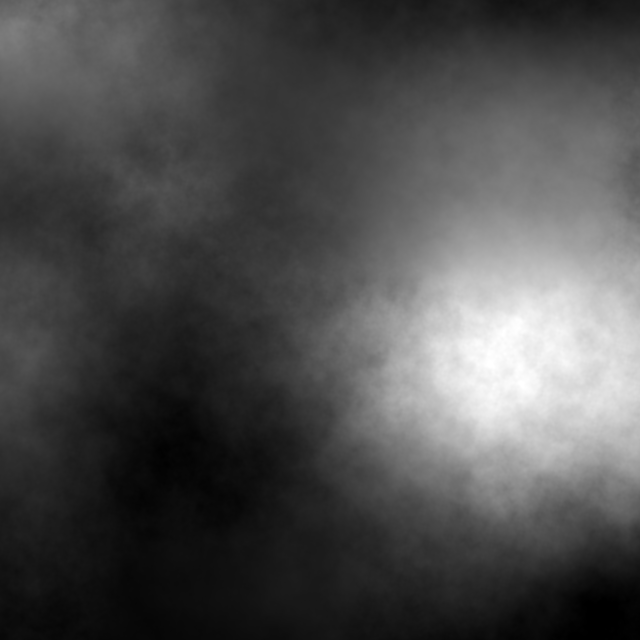
Reproduce this background procedurally as a WebGL 2 fragment shader.

```glsl
#version 300 es
precision highp float;
// Soft grey clouds: a bright glow at the right, dim haze at the left, fine misty grain.

#define GRAIN_SCALE 14.0
#define GRAIN_AMOUNT 0.30
#define GRAIN_OCTAVES 5
#define GRAIN_GAIN 0.68
#define PATCH_SCALE 5.0
#define SHADE_LOW 0.02
#define SHADE_HIGH 0.15

uniform vec2 u_resolution;
out vec4 fragColor;

float hash(vec2 p) {
    return fract(sin(dot(p, vec2(127.1, 311.7))) * 43758.5453);
}

float valueNoise(vec2 p) {
    vec2 cell = floor(p);
    vec2 f = fract(p);
    f = f * f * (3.0 - 2.0 * f);
    float bottom = mix(hash(cell), hash(cell + vec2(1.0, 0.0)), f.x);
    float top = mix(hash(cell + vec2(0.0, 1.0)), hash(cell + vec2(1.0)), f.x);
    return mix(bottom, top, f.y);
}

// Fractal noise, normalised to 0..1
float fbm(vec2 p) {
    float sum = 0.0;
    float total = 0.0;
    float weight = 1.0;
    for (int i = 0; i < GRAIN_OCTAVES; i++) {
        sum += weight * valueNoise(p);
        total += weight;
        weight *= GRAIN_GAIN;
        p = mat2(1.6, 1.2, -1.2, 1.6) * p + 17.3;
    }
    return sum / total;
}

// Gaussian spot with separate radii toward lower left and upper right
float glow(vec2 p, vec2 centre, vec2 radiusLow, vec2 radiusHigh) {
    vec2 offset = p - centre;
    vec2 d = offset / mix(radiusLow, radiusHigh, step(0.0, offset));
    return exp(-dot(d, d));
}

float glow(vec2 p, vec2 centre, vec2 radius) {
    return glow(p, centre, radius, radius);
}

// Large light and dark masses
float cloudLight(vec2 p) {
    float light = mix(SHADE_LOW, SHADE_HIGH, smoothstep(0.25, 0.6, p.y));

    // Bright mass on the right and the haze above it
    light += 0.88 * glow(p, vec2(0.80, 0.40), vec2(0.255, 0.215), vec2(0.52, 0.27));
    light += 0.17 * glow(p, vec2(0.82, 0.80), vec2(0.27, 0.14), vec2(0.40, 0.14));

    // Upper left haze
    light += 0.20 * glow(p, vec2(0.15, 0.92), vec2(0.40, 0.22), vec2(0.22, 0.22));
    light += 0.13 * glow(p, vec2(0.0, 0.98), vec2(0.16, 0.12));
    light += 0.08 * glow(p, vec2(0.26, 0.67), vec2(0.10, 0.09));

    // Left edge and bottom haze
    light += 0.20 * glow(p, vec2(0.0, 0.42), vec2(0.15, 0.30), vec2(0.15, 0.20));
    light += 0.07 * glow(p, vec2(0.55, 0.08), vec2(0.25, 0.12));

    // Shadows
    light -= 0.06 * glow(p, vec2(0.08, 0.69), vec2(0.12, 0.08));
    light -= 0.08 * glow(p, vec2(0.85, 1.0), vec2(0.35, 0.08));
    light -= 0.09 * glow(p, vec2(1.0, 0.05), vec2(0.20, 0.09));
    return max(light, 0.0);
}

void main() {
    vec2 p = gl_FragCoord.xy / u_resolution;
    float light = cloudLight(p);

    // Grain comes and goes in patches and strengthens with the light
    float grain = fbm(p * GRAIN_SCALE) - 0.5;
    float cover = smoothstep(0.2, 0.8, valueNoise(p * PATCH_SCALE + 4.7));
    float strength = mix(0.35, 1.0, cover) * mix(0.35, 1.0, smoothstep(0.0, 0.6, light));
    light += GRAIN_AMOUNT * strength * grain;

    fragColor = vec4(vec3(clamp(light, 0.0, 1.0)), 1.0);
}
```
